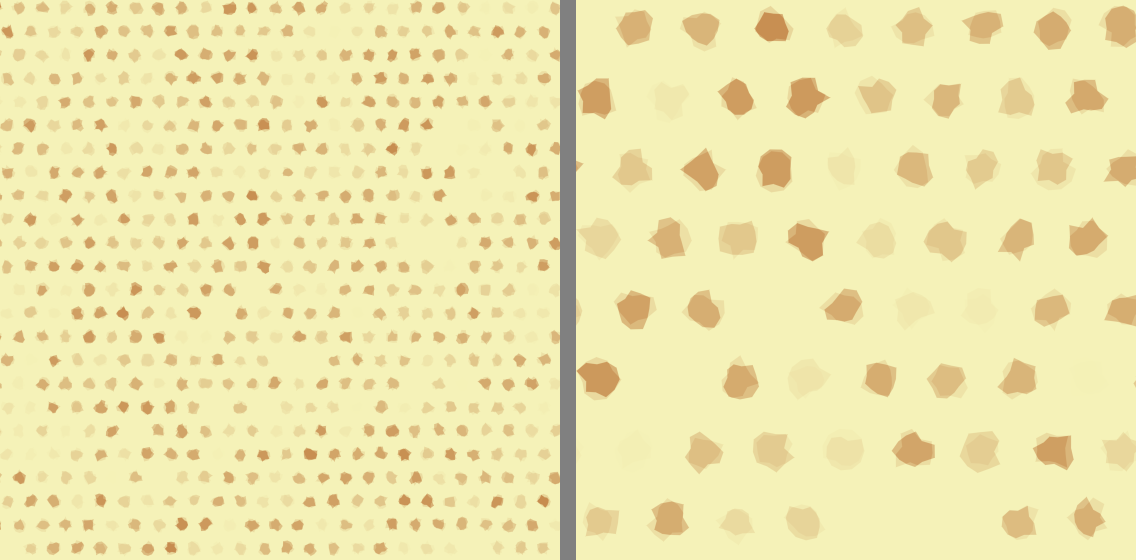
Left, the full canvas; right, a detail of the centre.
A Shadertoy shader for this pattern:

```glsl
float hash(vec3 p) {
    p = fract(p * vec3(0.1031, 0.1137, 0.0973));
    p += dot(p, p.yzx + 33.33);
    return fract((p.x + p.y) * p.z);
}

float valueNoise(vec2 p) {
    vec2 i = floor(p), f = smoothstep(0.0, 1.0, fract(p));
    vec2 e = vec2(0.0, 1.0);
    return mix(mix(hash(vec3(i, 91.0)), hash(vec3(i + e.yx, 91.0)), f.x),
               mix(hash(vec3(i + e.xy, 91.0)), hash(vec3(i + e.yy, 91.0)), f.x), f.y);
}

// Corner k of a ragged polygon with randomly long spokes
vec2 corner(float k, float count, vec2 cell, float seed) {
    float angle = 6.28318 * k / count;
    float spoke = hash(vec3(cell, seed + mod(k, count)));
    return (0.16 + 0.175 * spoke) * vec2(cos(angle), sin(angle));
}

// Coverage of the polygon, tested against the edge of the wedge holding p
float raggedBlob(vec2 p, vec2 cell, float seed, float pixel) {
    float count = 11.0;
    float turn = 6.28318 * hash(vec3(cell, seed + 50.0));
    float k = floor(fract((atan(p.y, p.x) - turn) / 6.28318) * count);
    p = mat2(cos(turn), -sin(turn), sin(turn), cos(turn)) * p;
    vec2 a = corner(k, count, cell, seed);
    vec2 edge = corner(k + 1.0, count, cell, seed) - a;
    float outside = dot(p - a, normalize(vec2(edge.y, -edge.x)));
    return 1.0 - smoothstep(-0.7 * pixel, 0.7 * pixel, outside);
}

void mainImage(out vec4 fragColor, in vec2 fragCoord) {
    // Staggered rows of cells
    vec2 grid = fragCoord / iResolution.y * vec2(24.0, 23.84);
    float pixel = 24.0 / iResolution.y;
    grid.x += 0.19 + 0.5 * mod(floor(grid.y), 2.0);
    vec2 cell = floor(grid);
    vec2 jitter = vec2(hash(vec3(cell, 3.0)), hash(vec3(cell, 7.0))) - 0.5;
    vec2 p = fract(grid) - 0.5 - 0.05 * jitter;

    // Ink strength drifts slowly and varies from blob to blob
    float strength = 0.7 * hash(vec3(cell, 17.0)) + 0.3 * valueNoise(cell * 0.3);
    strength = clamp(1.3 * (strength - 0.5) + 0.46, 0.0, 1.0);

    // Two impressions: a strong one and a fainter one beneath
    float ink = 0.72 * raggedBlob(p, cell, 100.0, pixel)
              + 0.28 * raggedBlob(p, cell, 200.0, pixel);

    vec3 paper = vec3(0.96, 0.95, 0.72);
    vec3 ochre = vec3(0.78, 0.55, 0.31);
    fragColor = vec4(mix(paper, ochre, ink * strength), 1.0);
}
```
